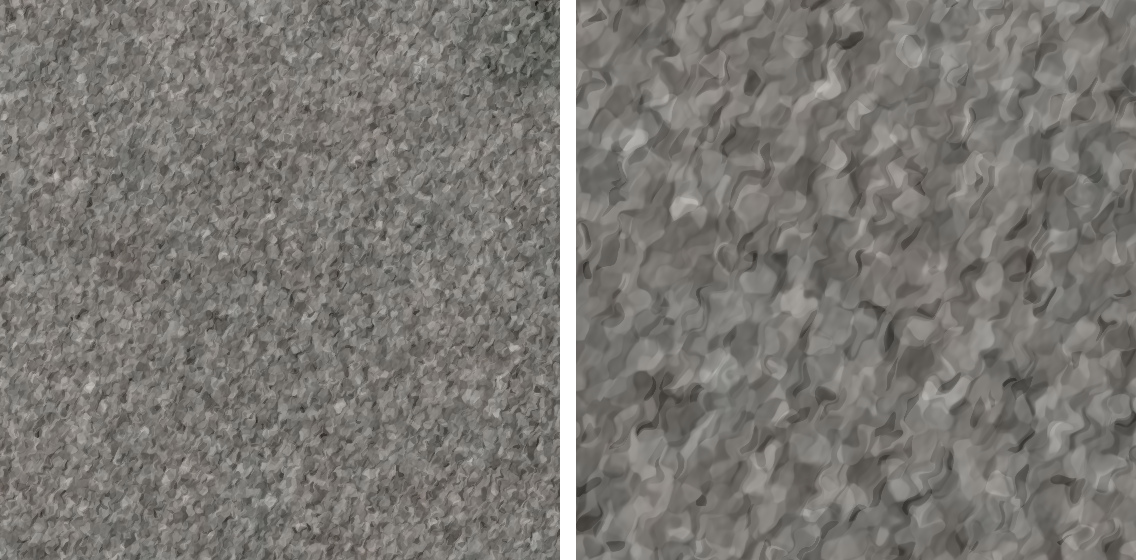
Left: the whole. Right: its middle third, enlarged.
This texture is drawn by a three.js fragment shader. Its source:

```glsl
// Speckled grey stone-chip flooring with slanted flakes and thin dark streaks.
varying vec2 vUv;

const vec3 STONE_GREY = vec3(0.493, 0.480, 0.464);
const vec3 WARM_TINT = vec3(0.012, -0.004, -0.006);
const vec3 SHADE_TINT = vec3(0.085, 0.072, 0.078);
const float GRAIN_ANGLE = 1.08;

vec2 hash2(vec2 cell) {
  vec3 q = fract(cell.xyx * vec3(0.1031, 0.1030, 0.0973));
  q += dot(q, q.yzx + 33.33);
  return fract((q.xx + q.yz) * q.zy);
}

float valueNoise(vec2 p) {
  vec2 cell = floor(p);
  vec2 f = fract(p);
  f = f * f * (3.0 - 2.0 * f);
  float low = mix(hash2(cell).x, hash2(cell + vec2(1.0, 0.0)).x, f.x);
  float high = mix(hash2(cell + vec2(0.0, 1.0)).x, hash2(cell + 1.0).x, f.x);
  return mix(low, high, f.y);
}

// Rotates so that y runs along the grain.
vec2 alongGrain(vec2 p, float angle) {
  float c = cos(angle);
  float s = sin(angle);
  return vec2(s * p.x - c * p.y, c * p.x + s * p.y);
}

// Random tone per Voronoi cell, blended softly at the borders.
float flakes(vec2 p, float sharpness, float seed) {
  vec2 cell = floor(p);
  float toneSum = 0.0;
  float weightSum = 0.0001;
  for (int y = -1; y <= 1; y++) {
    for (int x = -1; x <= 1; x++) {
      vec2 id = cell + vec2(float(x), float(y));
      vec2 offset = id + 0.1 + 0.8 * hash2(id + seed) - p;
      float weight = exp(-sharpness * dot(offset, offset));
      toneSum += weight * hash2(id + seed + 57.0).y;
      weightSum += weight;
    }
  }
  return toneSum / weightSum;
}

// Bends flake outlines into ragged shapes.
vec2 ragged(vec2 p, float scale, float amount) {
  vec2 bend = vec2(valueNoise(p * scale), valueNoise(p * scale + 71.0));
  return p + amount * (bend - 0.5);
}

void main() {
  vec2 grain = alongGrain(vUv, GRAIN_ANGLE) + 3.0;
  vec2 p = ragged(grain, 110.0, 0.009);

  // Layered flakes, from broad to fine
  float broad = flakes(p * vec2(48.0, 36.0), 14.0, 11.0) - 0.5;
  float medium = flakes(p * vec2(88.0, 58.0), 18.0, 23.0) - 0.5;
  float fine = flakes(p * vec2(150.0, 88.0), 14.0, 37.0) - 0.5;
  float tone = 0.065 * broad + 0.14 * medium + 0.155 * fine;

  // Scattered pale chips and narrow dark gaps
  float chip = flakes(p * vec2(78.0, 62.0), 20.0, 131.0);
  float gap = flakes(p * vec2(185.0, 62.0), 14.0, 173.0);
  float speck = flakes(p * vec2(115.0, 95.0), 18.0, 211.0);
  tone += 0.085 * smoothstep(0.82, 0.95, chip);
  tone -= 0.095 * smoothstep(0.78, 0.95, gap);
  tone -= 0.12 * smoothstep(0.955, 0.99, speck);

  // Fine surface texture and gentle uneven light
  tone += 0.05 * (valueNoise(grain * vec2(330.0, 170.0)) - 0.5);
  tone += 0.035 * (valueNoise(vUv * 7.0 + 5.0) - 0.5);
  tone += 0.012 * (vUv.y - vUv.x);

  // Slight hue shifts and a dim upper right corner
  float hue = valueNoise(vUv * 45.0 + 19.0) + valueNoise(vUv * 9.0) - 1.0;
  float corner = 1.0 - smoothstep(0.02, 0.2, distance(vUv, vec2(0.99, 0.93)));
  vec3 color = STONE_GREY + tone + WARM_TINT * hue - SHADE_TINT * corner;
  gl_FragColor = vec4(clamp(color, 0.0, 1.0), 1.0);
}
```
